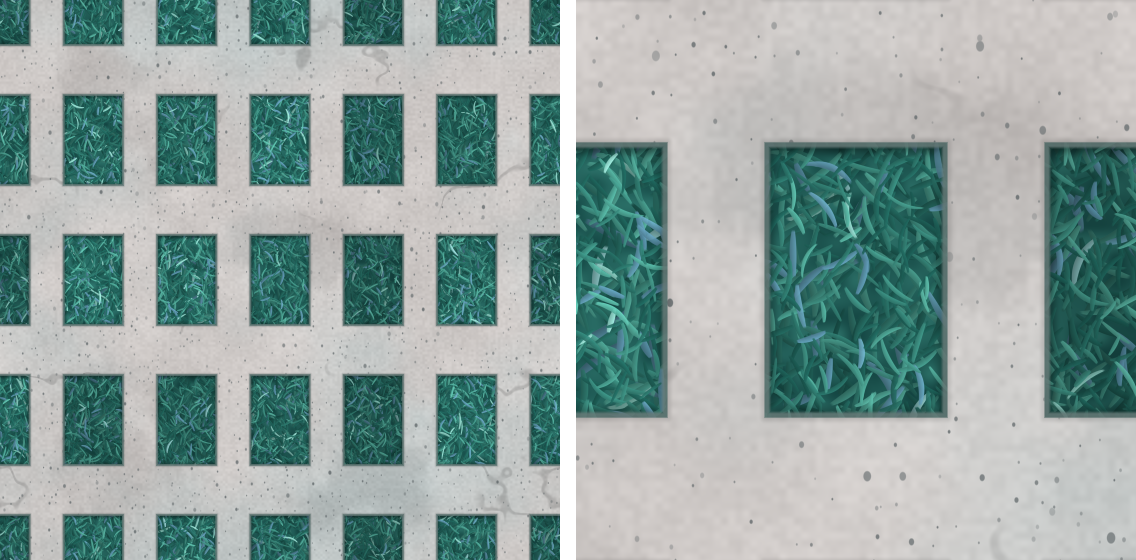
Left: the whole. Right: its middle third, enlarged.
Write a WebGL 1 fragment shader that draws this pattern.

```glsl
precision highp float;
// Concrete grid paving: six by four rectangular openings filled with grass.
// Box distances cut the openings, layers of hashed curved blades fill them,
// and wrapping value noise mottles, pits and cracks the concrete.
uniform vec2 u_resolution;

float hash(vec2 p) {
  return fract(sin(dot(p, vec2(127.1, 311.7))) * 43758.5453);
}

// Value noise that wraps after a whole number of lattice cells
float noise(vec2 uv, vec2 period, float seed) {
  vec2 p = uv * period;
  vec2 i = floor(p);
  vec2 f = fract(p);
  f = f * f * (3.0 - 2.0 * f);
  vec2 a = mod(i, period) + seed;
  vec2 b = mod(i + 1.0, period) + seed;
  return mix(mix(hash(a), hash(vec2(b.x, a.y)), f.x),
             mix(hash(vec2(a.x, b.y)), hash(b), f.x), f.y);
}

float fbm(vec2 uv, float period, float seed) {
  float sum = 0.0;
  float weight = 0.5;
  for (int i = 0; i < 5; i++) {
    sum += weight * noise(uv, vec2(period), seed);
    period *= 2.0;
    seed += 17.3;
    weight *= 0.5;
  }
  return sum / 0.97;
}

float boxDistance(vec2 p, vec2 halfSize) {
  vec2 q = abs(p) - halfSize;
  return length(max(q, 0.0)) + min(max(q.x, q.y), 0.0);
}

// Small dark pits, at most one in each lattice cell
float pits(vec2 uv, float count, float density, float pixel) {
  vec2 id = mod(floor(uv * count), count) + count;
  vec2 center = 0.25 + 0.5 * vec2(hash(id + 3.1), hash(id + 7.7));
  vec2 d = (fract(uv * count) - center) * vec2(1.0, 0.75);
  float radius = mix(0.03, 0.13, pow(hash(id + 11.9), 3.0));
  float soft = pixel * count;
  float mask = 1.0 - smoothstep(radius - 0.5 * soft, radius + soft, length(d));
  return mask * step(hash(id + 19.3), density) * mix(0.25, 0.8, hash(id + 23.0));
}

vec3 concrete(vec2 uv, float pixel) {
  float stain = fbm(uv, 3.0, 5.0);
  float mottle = fbm(uv, 12.0, 41.0);
  vec3 color = mix(vec3(0.75, 0.785, 0.785), vec3(0.81, 0.79, 0.78),
                   smoothstep(0.3, 0.7, stain));
  color += 0.10 * (mottle - 0.5);
  color += 0.05 * (noise(uv, vec2(230.0), 63.0) - 0.5);
  // Cloudy patches of wear
  color *= 1.0 - 0.07 * smoothstep(0.56, 0.74, fbm(uv, 7.0, 83.0));
  // Short hairline cracks
  float crack = abs(fbm(uv, 4.0, 29.0) - 0.5);
  float broken = smoothstep(0.56, 0.72, noise(uv, vec2(9.0), 91.0));
  color *= 1.0 - 0.13 * broken * (1.0 - smoothstep(0.002, 0.012, crack));
  float pit = max(pits(uv, 48.0, 0.28, pixel), pits(uv, 83.0, 0.25, pixel));
  return mix(color, vec3(0.36, 0.39, 0.40), pit);
}

vec3 grass(vec2 uv, float pixel) {
  vec3 color = mix(vec3(0.07, 0.25, 0.24), vec3(0.16, 0.41, 0.38),
                   noise(uv, vec2(90.0), 13.0));
  for (int layer = 0; layer < 8; layer++) {
    float depth = float(layer) / 7.0;
    float count = 38.0 + 3.0 * float(layer);
    vec2 g = uv * count;
    for (int y = -1; y <= 1; y++) {
      for (int x = -1; x <= 1; x++) {
        vec2 cell = floor(g) + vec2(float(x), float(y));
        vec2 id = mod(cell, count) + count;
        float tone = hash(id + 5.3);
        float tint = hash(id + 9.1);
        // Blade frame: x runs across, y along, mostly upright
        float lean = (hash(id + 1.7) - 0.5) * 2.6;
        vec2 p = g - cell - vec2(hash(id + 2.9), hash(id + 4.4));
        p = vec2(p.x * cos(lean) - p.y * sin(lean), p.x * sin(lean) + p.y * cos(lean));
        p.x += (hash(id + 6.6) - 0.5) * 0.8 * p.y * p.y;
        float along = abs(p.y) / mix(0.4, 0.85, hash(id + 8.2));
        float width = mix(0.06, 0.11, tint) * (1.0 - 0.6 * along * along);
        float soft = 0.7 * pixel * count;
        float mask = 1.0 - smoothstep(width - soft, width + soft, abs(p.x));
        mask *= 1.0 - smoothstep(0.85, 1.0, along);
        // Teal greens, with a few bluish or pale blades
        vec3 blade = mix(vec3(0.10, 0.34, 0.31), vec3(0.35, 0.69, 0.62), tone * tone);
        blade = mix(blade, vec3(0.38, 0.55, 0.68), 0.75 * step(0.91, tint));
        blade = mix(blade, vec3(0.60, 0.80, 0.77), 0.7 * step(0.95, tone));
        blade *= mix(0.72, 1.08, depth) * (1.0 + 0.15 * p.x / 0.1 * mask);
        color = mix(color, blade, 0.9 * mask);
      }
    }
  }
  return color;
}

void main() {
  vec2 uv = gl_FragCoord.xy / u_resolution;
  float pixel = 1.0 / min(u_resolution.x, u_resolution.y);
  vec2 repeats = vec2(6.0, 4.0);
  vec2 hole = mod(floor(uv * repeats + 0.5), repeats);
  vec2 p = (fract(uv * repeats + 0.5) - 0.5) / repeats;
  float d = boxDistance(p, vec2(0.0545, 0.082));

  vec3 color = concrete(uv, pixel);
  color *= 1.0 - 0.10 * (1.0 - smoothstep(0.0, 0.004, d));
  if (d < pixel) {
    vec3 lawn = grass(uv, pixel) * mix(0.90, 1.14, hash(hole + 31.0));
    // Shade under the walls, deeper below the top edge
    lawn *= 1.0 - 0.25 * smoothstep(-0.010, -0.002, d);
    lawn *= 1.0 - 0.25 * smoothstep(0.070, 0.081, p.y);
    // Thin grey concrete wall around the opening
    lawn = mix(lawn, vec3(0.40, 0.48, 0.47), 0.85 * smoothstep(-0.0045, -0.002, d));
    color = mix(lawn, color, smoothstep(-pixel, pixel, d));
  }
  gl_FragColor = vec4(color, 1.0);
}
```
